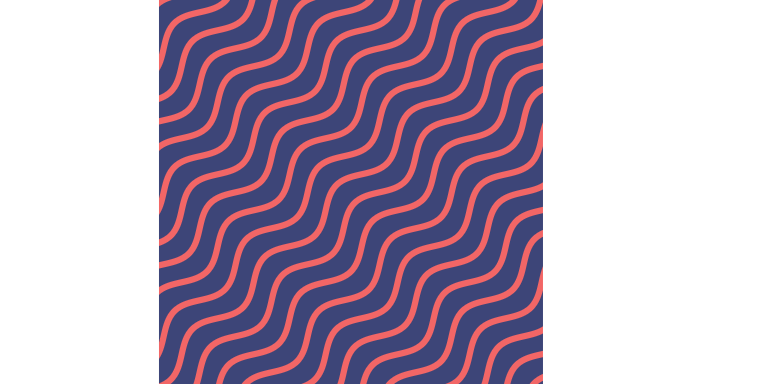
Write a Shadertoy shader that draws this pattern.

```glsl
// Square panel of parallel diagonal wavy stripes, coral on indigo, on a white ground.

#define PANEL_LEFT 0.414      // lengths are in canvas heights
#define PANEL_SIZE 1.0
#define WAVE_PERIOD 0.26517   // along the diagonal
#define WAVE_HEIGHT 0.0265    // amplitude
#define WAVE_PHASE 2.425
#define ROWS_PER_PERIOD 4.0
#define ROW_SHIFT 0.0129
#define LINE_WIDTH 0.0162
#define GROUND vec3(1.0)
#define INDIGO vec3(0.24, 0.27, 0.47)
#define CORAL vec3(0.95, 0.40, 0.40)

const float TAU = 6.2831853;

// Coverage of a shape from its signed distance, smoothed over one pixel
float coverage(float dist, float pixel) {
    return clamp(0.5 - dist / pixel, 0.0, 1.0);
}

// Signed distance to the nearest stripe; waves run along x and stack along y
float waveStripes(vec2 p) {
    float spacing = WAVE_PERIOD / ROWS_PER_PERIOD;
    float frequency = TAU / WAVE_PERIOD;
    float angle = frequency * p.x + WAVE_PHASE;
    float offset = p.y - ROW_SHIFT - WAVE_HEIGHT * cos(angle);
    float slope = WAVE_HEIGHT * frequency * sin(angle);
    float nearest = abs(offset - spacing * round(offset / spacing));
    // Dividing by the gradient keeps the line width even on slopes
    return nearest / sqrt(1.0 + slope * slope) - 0.5 * LINE_WIDTH;
}

void mainImage(out vec4 fragColor, in vec2 fragCoord) {
    float pixel = 1.0 / iResolution.y;
    vec2 p = fragCoord * pixel - vec2(PANEL_LEFT, 0.0);

    // Turn the stripes by 45 degrees
    vec2 diagonal = vec2(p.x + p.y, p.y - p.x) * sqrt(0.5);
    vec3 fabric = mix(INDIGO, CORAL, coverage(waveStripes(diagonal), pixel));

    // Only the sides need clipping: the panel fills the canvas height
    float panel = abs(p.x - 0.5 * PANEL_SIZE) - 0.5 * PANEL_SIZE;
    fragColor = vec4(mix(GROUND, fabric, coverage(panel, pixel)), 1.0);
}
```
